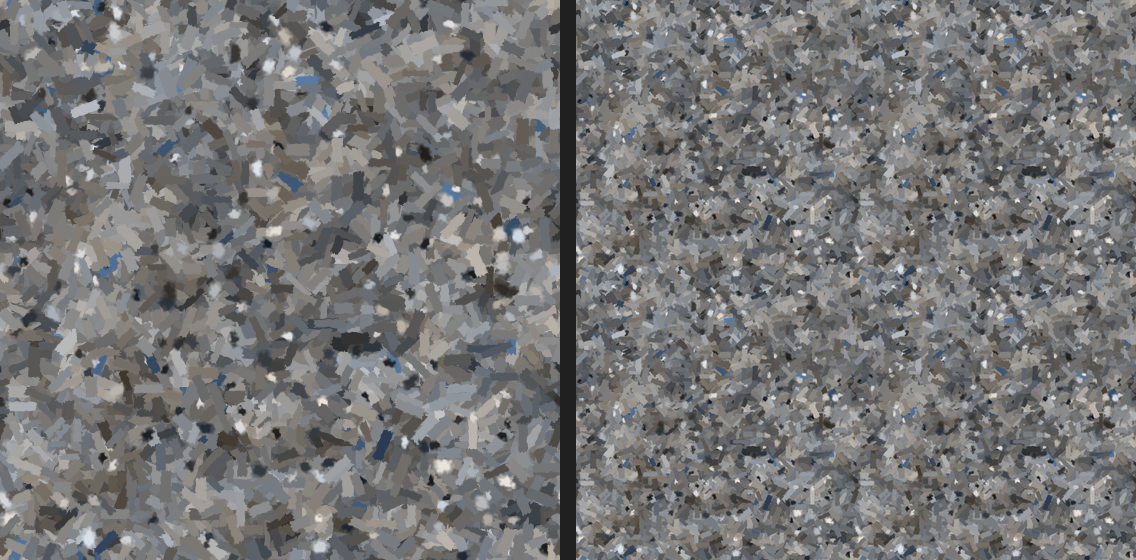
Left: one tile. Right: repeated 2 by 2.
Write a WebGL 2 fragment shader that draws this texture.

```glsl
#version 300 es
precision highp float;
// Seamless grey gravel painted with short flat brush strokes and soft pebbles.

#define GRID 30.0          // stroke cells per side
#define LAYERS 6           // stroke layers, the last one sparse
#define TOP_SHARE 0.26     // share of strokes kept in the last layer
#define MEAN_TONE 0.463
#define STROKE_RANGE 0.15  // tone spread from stroke to stroke
#define FIELD_RANGE 0.40   // tone spread shared by neighbours
#define TINT 0.06          // strength of the warm and cool tints
#define PEBBLES 0.25       // mean share of cells holding a pebble
#define EDGE 0.0015        // softness of stroke edges
#define RAGGED 0.11        // roughness of outlines, in cells

const float PI = 3.14159;
out vec4 fragColor;
uniform vec2 u_resolution;

// Three random values in 0..1 for a cell and a seed.
vec3 hash3(vec2 cell, float seed) {
  uvec3 v = uvec3(cell, seed) * 1664525u + 1013904223u;
  v.x += v.y * v.z; v.y += v.z * v.x; v.z += v.x * v.y;
  v ^= v >> 16u;
  v.x += v.y * v.z; v.y += v.z * v.x; v.z += v.x * v.y;
  return vec3(v >> 8u) / 16777216.0;
}

// Smooth noise that wraps after n cells.
float noise(vec2 p, float n, float seed) {
  vec2 q = p * n, i = floor(q), f = fract(q);
  f = f * f * (3.0 - 2.0 * f);
  vec2 a = mod(i, n), b = mod(i + 1.0, n);
  return mix(mix(hash3(a, seed).x, hash3(vec2(b.x, a.y), seed).x, f.x),
             mix(hash3(vec2(a.x, b.y), seed).x, hash3(b, seed).x, f.x), f.y);
}

mat2 rotation(float angle) {
  float c = cos(angle), s = sin(angle);
  return mat2(c, -s, s, c);
}

// Grey with a warm (hue 1) or cool (hue 0) tint.
vec3 stoneColor(float tone, float hue) {
  float warmth = (hue * 2.0 - 1.0) * TINT;
  return tone + warmth * vec3(0.75, 0.05, -0.85);
}

// Periodic density of the pebbles, mean 0.5.
float cluster(vec2 p) {
  return 0.5 + 0.25 * sin(2.0 * PI * (p.x + 2.0 * p.y) + 1.0)
             + 0.2 * sin(2.0 * PI * (3.0 * p.x - p.y) + 4.0);
}

void paintStrokes(inout vec3 color, vec2 p, vec2 wobble, float layer, float keep) {
  vec2 shift = layer * vec2(0.37, 0.61);
  vec2 g = p * GRID + shift, base = floor(g);
  float soft = max(EDGE, 0.7 / u_resolution.y) * GRID;
  for (int y = -1; y <= 1; y++)
  for (int x = -1; x <= 1; x++) {
    vec2 cell = base + vec2(x, y), id = mod(cell, GRID);
    vec3 place = hash3(id, layer * 3.0 + 1.0);
    vec3 shape = hash3(id, layer * 3.0 + 2.0);
    if (shape.z > keep) continue;
    vec2 center = cell + place.xy;
    // Angles come in eight steps, so many strokes are upright or level.
    vec2 q = rotation(PI * floor(place.z * 8.0) / 8.0) * (g + wobble - center);
    vec2 halfSize = mix(vec2(0.44, 0.16), vec2(0.88, 0.32), shape.xy);
    halfSize.x -= 0.03 * sin(q.y * 31.0 + place.x * 20.0);
    vec2 d = abs(q) - halfSize;
    float cover = 1.0 - smoothstep(-soft, soft, max(d.x, d.y));
    if (cover <= 0.0) continue;
    vec3 dye = hash3(id, layer * 3.0 + 3.0);
    vec2 at = (center - shift) / GRID;
    float tone = MEAN_TONE + STROKE_RANGE * (dye.x + dye.y - 1.0)
               + FIELD_RANGE * (noise(at, 26.0, 50.0) - 0.5);
    float hue = mix(dye.z, noise(at, 14.0, 51.0), 0.45);
    vec3 paint = stoneColor(tone, hue);
    // A few strokes are plainly blue.
    if (dye.z < 0.01) paint = tone * vec3(0.55, 0.78, 1.05);
    color = mix(color, paint, cover);
  }
}

void paintPebbles(inout vec3 color, vec2 p, vec2 wobble) {
  vec2 g = p * GRID, base = floor(g);
  for (int y = -1; y <= 1; y++)
  for (int x = -1; x <= 1; x++) {
    vec2 cell = base + vec2(x, y), id = mod(cell, GRID);
    vec3 place = hash3(id, 60.0), shape = hash3(id, 61.0), dye = hash3(id, 62.0);
    vec2 center = cell + place.xy;
    if (place.z > PEBBLES * 2.0 * cluster(center / GRID)) continue;
    vec2 q = rotation(PI * shape.x) * (g + wobble * 2.0 - center);
    float radius = mix(0.28, 0.58, shape.y * shape.y);
    float dist = length(q * vec2(0.8, 1.0 + 0.5 * shape.z)) / radius;
    float cover = 1.0 - smoothstep(0.35, 1.05, dist);
    bool bright = dye.x < 0.54;
    float tone = bright ? mix(0.66, 0.9, dye.y) : mix(0.1, 0.26, dye.y);
    vec3 paint = stoneColor(tone, bright ? dye.z : dye.z * 0.7);
    color = mix(color, paint, cover);
  }
}

void main() {
  vec2 p = gl_FragCoord.xy / u_resolution;
  vec2 wobble = RAGGED * (vec2(noise(p, 170.0, 70.0), noise(p, 170.0, 71.0)) - 0.5);
  vec3 color = stoneColor(MEAN_TONE - 0.06, 0.5);
  for (int i = 0; i < LAYERS - 1; i++) paintStrokes(color, p, wobble, float(i), 1.0);
  paintPebbles(color, p, wobble);
  paintStrokes(color, p, wobble, float(LAYERS - 1), TOP_SHARE);
  fragColor = vec4(clamp(color, 0.0, 1.0), 1.0);
}
```
